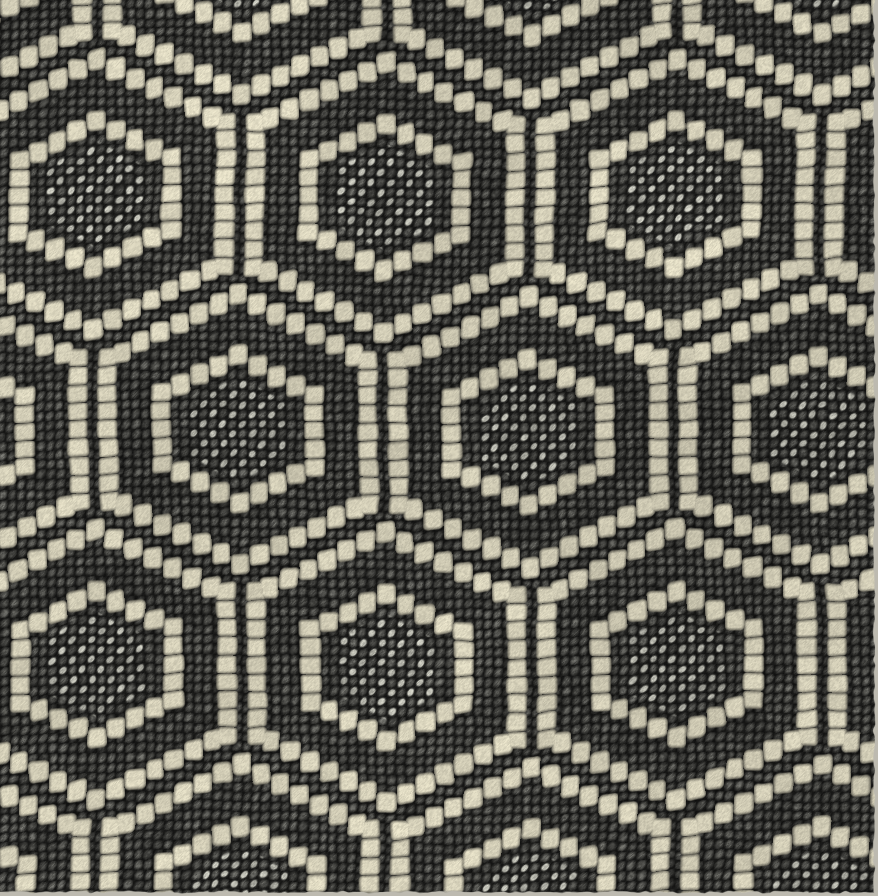
This pattern is drawn by a Shadertoy shader. Its source:

```glsl
// Woven wool carpet: nested cream hexagons in raised stitches on charcoal, with speckled centres.

float hash(vec2 p) {
    p = fract(p * vec2(0.1031, 0.1137));
    p += dot(p, p.yx + 33.33);
    return fract((p.x + p.y) * p.x * 97.3);
}

float noise(vec2 p) {
    vec2 i = floor(p), f = fract(p);
    f = f * f * (3.0 - 2.0 * f);
    return mix(mix(hash(i), hash(i + vec2(1, 0)), f.x),
               mix(hash(i + vec2(0, 1)), hash(i + vec2(1, 1)), f.x), f.y);
}

float roundBox(vec2 p, vec2 halfSize, float radius) {
    vec2 q = abs(p) - halfSize + radius;
    return length(max(q, 0.0)) + min(max(q.x, q.y), 0.0) - radius;
}

// Size of the hexagon through p: vertical sides, slopes of one row per two columns.
float hexSize(vec2 p) {
    p = abs(p);
    return max(p.x / 15.0, (p.y + 0.5 * p.x) / 15.75);
}

// Position relative to the nearest centre of the staggered hexagon lattice.
vec2 hexCell(vec2 p) {
    vec2 period = vec2(30, 48);
    vec2 a = p - period * round(p / period);
    vec2 b = p - period * (floor(p / period) + 0.5);
    return hexSize(a) < hexSize(b) ? a : b;
}

// Ring of thick stitches: stepped slopes (apex height, step count) and stacked sides.
// Returns the distance to the stitch and its index.
vec3 stitchRing(vec2 p, float apex, float steps, float side, float stack) {
    float n = clamp(round(p.x / 2.0), -steps, steps);
    vec2 slope = vec2(p.x - 2.0 * n, abs(p.y) - apex + abs(n));
    slope.y -= 0.12 * slope.x * sign(p.y);
    float dSlope = roundBox(slope, vec2(1.03, 1.1), 0.55);

    float k = clamp(round(p.y / 1.85), -stack, stack);
    vec2 stacked = vec2(abs(p.x) - side, p.y - 1.85 * k);
    stacked.y -= 0.07 * stacked.x * sign(p.x);
    float dSide = roundBox(stacked, vec2(1.06, 0.95), 0.45);

    return dSlope < dSide ? vec3(dSlope, n, sign(p.y) * apex)
                          : vec3(dSide, k + 20.0, sign(p.x) * side);
}

void mainImage(out vec4 fragColor, in vec2 fragCoord) {
    vec2 uv = fragCoord / iResolution.xy;
    float pixel = 91.5 / iResolution.y;

    // Thread grid, slightly uneven as in handmade cloth
    vec2 p = uv * vec2(90.8, 91.5) - vec2(54.8, 47.5);
    p += 0.22 * sin(p.yx * vec2(0.09, 0.11) + vec2(1.0, 2.4));
    p += 0.3 * (vec2(noise(p * 0.5), noise(p * 0.5 + 40.0)) - 0.5);
    vec2 cell = hexCell(p);
    vec2 cellId = round(p - cell);

    // Charcoal ground of small slanted stitches
    vec2 id = floor(p), f = fract(p) - 0.5;
    float bump = smoothstep(0.62, 0.12, length(vec2(f.x, f.y - 0.35 * f.x)));
    float fibre = noise(vec2(p.x * 3.0 + p.y * 3.0, (p.y - p.x) * 7.0));
    float tone = mix(0.09, 0.27 + 0.13 * hash(id + 90.0), bump);
    tone *= 0.75 + 0.5 * fibre;
    vec3 color = tone * vec3(1.0, 1.0, 0.95);

    // Pale checkered specks in the centre
    vec2 a = abs(cell);
    float centre = smoothstep(0.2, -0.2, max(a.x - 5.0, a.y + 0.5 * a.x - 5.4));
    float checker = step(mod(id.x + id.y, 2.0), 0.5);
    float speck = smoothstep(0.62, 0.32, length(vec2(f.x + f.y, 1.5 * (f.y - f.x)) * 0.8));
    vec3 speckColor = vec3(0.72, 0.72, 0.68) * (0.75 + 0.2 * hash(id) + 0.25 * fibre);
    color = mix(color, speckColor, centre * checker * speck);

    // Cream outer and inner rings
    vec3 outer = stitchRing(cell, 13.8, 6.0, 13.45, 4.0);
    vec3 inner = stitchRing(cell, 7.5, 3.0, 7.9, 2.0);
    vec3 stitch = outer.x < inner.x ? outer : inner;
    float shade = mix(0.52, 1.0, smoothstep(0.05, -0.4, stitch.x));
    shade *= 0.96 + 0.08 * hash(stitch.yz * 3.7 + cellId + 150.0);
    shade *= 0.93 + 0.14 * fibre;
    vec3 cream = vec3(0.83, 0.81, 0.72) * shade;
    float shadow = smoothstep(0.5, 0.0, stitch.x);
    color *= 1.0 - 0.3 * shadow;
    color = mix(color, cream, smoothstep(pixel, -pixel, stitch.x));

    // Uneven light and a thin pale margin past the cut edges
    color *= 0.95 + 0.1 * noise(uv * 4.0 + 7.0);
    float ragged = 0.003 * noise(p * 1.5);
    float margin = max(uv.x - 0.994 - ragged, 0.003 + ragged - uv.y);
    color = mix(color, vec3(0.74, 0.73, 0.69), smoothstep(-0.001, 0.001, margin));

    fragColor = vec4(color, 1.0);
}
```
